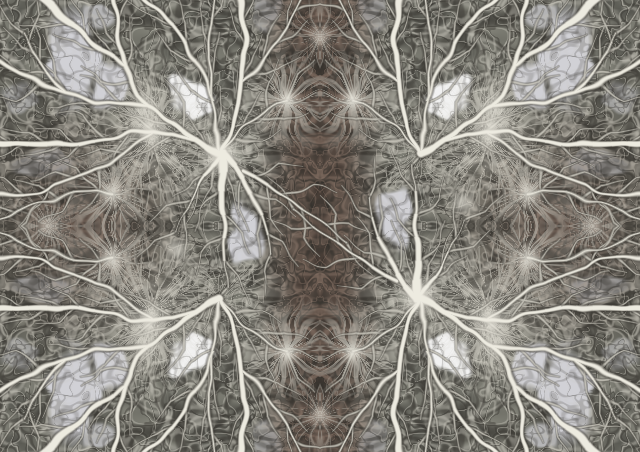
Give the GLSL for this pattern, as a Shadertoy shader.

```glsl
const vec3 LEAF = vec3(.39, .39, .36), EARTH = vec3(.37, .315, .28);
const vec3 SHADOW = vec3(.22, .21, .19), SKY = vec3(.82, .82, .84);
const vec3 TWIG = vec3(.76, .75, .71), BARK = vec3(.93, .92, .88);
const float GNARL = .016, TWIG_WIDTH = .0016, OUTLINE = .007, LIMB_SCALE = .74;
const vec2 HUB = vec2(.218, .155), FORK = vec2(.375, .208), CROWN = vec2(.386, .264);
const vec2 STAR_IN = vec2(.072, .279), STAR_OUT = vec2(.459, .072);
const vec2 STAR_TOP = vec2(0, .417), STAR_SIDE = vec2(.598, 0);

vec2 tree = vec2(1); // nearest limb, nearest twig

float hash(vec2 p) {
  return fract(sin(dot(p, vec2(127.1, 311.7))) * 43758.5453);
}

float noise(vec2 p) {
  vec2 i = floor(p), f = fract(p), e = vec2(1, 0);
  f = f * f * (3. - 2. * f);
  return mix(mix(hash(i), hash(i + e), f.x), mix(hash(i + e.yx), hash(i + e.xx), f.x), f.y);
}

float segment(vec2 p, vec2 a, vec2 b, float wa, float wb) {
  vec2 d = b - a;
  float t = clamp(dot(p - a, d) / dot(d, d), 0., 1.);
  return length(p - a - d * t) - mix(wa, wb, t);
}

// Tapered curve through three points, with side twigs
void limb(vec2 p, vec2 a, vec2 b, vec2 c, float wa, float wb) {
  vec2 bend = 2. * b - .5 * (a + c), last = a;
  for (int i = 1; i <= 6; i++) {
    float t = float(i) / 6., w = LIMB_SCALE * mix(wa, wb, t);
    vec2 next = mix(mix(a, bend, t), mix(bend, c, t), t);
    tree.x = min(tree.x, segment(p, last, next, w, w));
    float r = hash(a * 7. + c * 13. + t);
    float turn = (mod(float(i), 2.) * 2. - 1.) * (.4 + .6 * r);
    vec2 dir = normalize(next - last);
    vec2 side = dir * cos(turn) + vec2(-dir.y, dir.x) * sin(turn);
    vec2 elbow = next + side * (.03 + .04 * r);
    vec2 tip = elbow + mix(side, dir, .6) * .06;
    float twig = segment(p, next, elbow, TWIG_WIDTH * 1.6, TWIG_WIDTH);
    tree.y = min(tree.y, min(twig, segment(p, elbow, tip, TWIG_WIDTH, .0004)));
    last = next;
  }
}

// Fine rays spreading from a node
float fan(vec2 p, vec2 c, float radius, float density) {
  vec2 v = p - c;
  float r = length(v) + .0001;
  v *= density / r;
  float n = noise(v + c * 91. + r * 9.), m = noise(v * 1.7 + c * 53. - r * 12.);
  float rays = smoothstep(.13, .02, min(abs(n - .5), abs(m - .5)));
  return rays * (1. - smoothstep(radius * .25, radius, r));
}

// Ragged opening
float gap(vec2 p, vec2 c, vec2 radius) {
  return smoothstep(1.15, .8, length((p - c) / radius) + (noise(p * 32.) - .5) * .6);
}

float spot(vec2 p, vec2 c, float radius) {
  vec2 v = (p - c) / radius;
  return exp(-dot(v, v));
}

void mainImage(out vec4 fragColor, in vec2 fragCoord) {
  vec2 p = (fragCoord - .5 * iResolution.xy) / iResolution.y, q = abs(p);
  vec2 turned = p.x < 0. ? p : -p;
  float aa = 1. / iResolution.y;
  vec2 warp = GNARL * (vec2(noise(q * 24.), noise(q * 24. + 40.)) - .5), w = q + warp;

  // Mottled ground, brown along the centre and at both sides
  float brown = max(smoothstep(.16, .03, q.x), spot(q, vec2(.53, 0), .16));
  vec3 col = mix(LEAF, EARTH, brown) * (.8 + .5 * noise(w * 42.));

  // Sky between the branches
  float sky = max(gap(w, vec2(.545, .375), vec2(.065, .1)), gap(w, vec2(.475, .315), vec2(.045, .055)));
  sky = max(sky, .7 * gap(w, vec2(.49, .465), vec2(.04, .035)));
  sky = max(sky, .5 * gap(w, vec2(.12, .47), vec2(.03, .05)));
  sky = max(sky, .5 * gap(w, vec2(.6, .135), vec2(.07, .03)));
  sky = max(sky, .5 * gap(w, vec2(.66, .29), vec2(.04, .035)));
  sky = max(sky, gap(turned + warp, vec2(-.166, -.02), vec2(.036, .07)));
  float bright = gap(w, vec2(.288, .288), vec2(.052, .045));
  col = mix(mix(col, SKY, sky), vec3(.95), bright);
  float cover = 1. - .75 * max(sky, bright);

  // Tangled dark and pale strands at growing scales
  for (int i = 0; i < 4; i++) {
    vec2 s = w * 18. * pow(1.55, float(i)) + 17. * float(i);
    float n = noise(s + 1.2 * noise(s * .6 + 5.));
    col = mix(col, SHADOW, .42 * sqrt(cover) * smoothstep(.10, .02, abs(n - .4)));
    col = mix(col, mix(TWIG, EARTH * 1.5, brown), .42 * cover * smoothstep(.09, .01, abs(n - .56)));
  }

  // Ray fans around the nodes
  float rays = .8 * max(fan(w, HUB, .17, 7.), fan(w, CROWN, .14, 7.));
  rays = max(rays, max(fan(w, FORK - vec2(0, .02), .24, 9.), fan(w, STAR_IN, .14, 5.)));
  rays = max(rays, max(fan(w, STAR_OUT, .16, 5.), .7 * fan(w, STAR_TOP, .13, 4.)));
  rays = max(rays, .7 * fan(w, STAR_SIDE, .15, 4.));
  col = mix(col, TWIG * 1.05, rays * .65 * cover);
  col *= 1. - .1 * brown;

  // Limbs mirrored into all four corners
  limb(w, HUB, vec2(.168, .334), vec2(.184, .52), .007, .009);
  limb(w, HUB, vec2(.246, .334), vec2(.232, .52), .005, .003);
  limb(w, HUB, vec2(.3, .215), CROWN, .011, .007);
  limb(w, vec2(.26, .19), FORK, vec2(.53, .183), .007, .006);
  limb(w, vec2(.5, .19), vec2(.61, .179), vec2(.72, .187), .006, .01);
  limb(w, CROWN, vec2(.435, .352), vec2(.452, .52), .007, .007);
  limb(w, vec2(.435, .352), vec2(.52, .42), vec2(.64, .52), .005, .012);
  limb(w, CROWN, vec2(.56, .295), vec2(.72, .375), .006, .006);
  limb(w, vec2(.56, .295), vec2(.62, .36), vec2(.66, .43), .006, .002);
  limb(w, vec2(.24, .28), vec2(.3, .41), vec2(.41, .52), .004, .007);
  limb(w, vec2(.17, .32), vec2(.1, .4), vec2(.03, .52), .005, .003);
  limb(w, HUB, vec2(.14, .24), STAR_IN, .004, .003);
  limb(w, FORK, vec2(.54, .1), vec2(.72, .066), .004, .005);
  limb(w, STAR_OUT, vec2(.58, .06), vec2(.72, .01), .003, .003);

  // Central limbs repeat under a half turn
  for (float s = -1.; s < 2.; s += 2.) {
    vec2 c = p * s + warp, root = HUB * vec2(-1, 1);
    limb(c, root, vec2(-.214, .03), vec2(-.207, -.14), .015, .002);
    limb(c, root, vec2(-.15, .07), vec2(-.109, -.063), .012, .002);
    limb(c, vec2(-.17, .12), vec2(-.08, .066), vec2(.06, -.04), .007, .002);
    limb(c, root, vec2(-.27, .09), vec2(-.32, -.01), .009, .001);
  }
  col = mix(col, SHADOW, .4 * smoothstep(OUTLINE * .6, 0., tree.y));
  col = mix(col, TWIG * 1.05, .85 * smoothstep(aa, -aa, tree.y));
  col = mix(col, SHADOW, .5 * smoothstep(OUTLINE, 0., tree.x));
  col = mix(col, mix(BARK, TWIG, smoothstep(-.004, 0., tree.x)), smoothstep(aa, -aa, tree.x));

  // Bright nodes and the two heavy hubs
  float glow = .8 * spot(q, STAR_IN, .021) + .7 * spot(q, STAR_OUT, .025);
  glow += .5 * (spot(q, STAR_TOP, .02) + spot(q, STAR_SIDE, .025) + spot(q, CROWN, .03));
  glow += .6 * (spot(q, FORK, .03) + spot(turned, vec2(-.315, -.05), .02));
  glow += .9 * spot(turned, HUB * vec2(-1, 1), .034) + .15 * spot(q, FORK, .1);
  fragColor = vec4(mix(col, BARK, min(glow, 1.)), 1);
}
```
